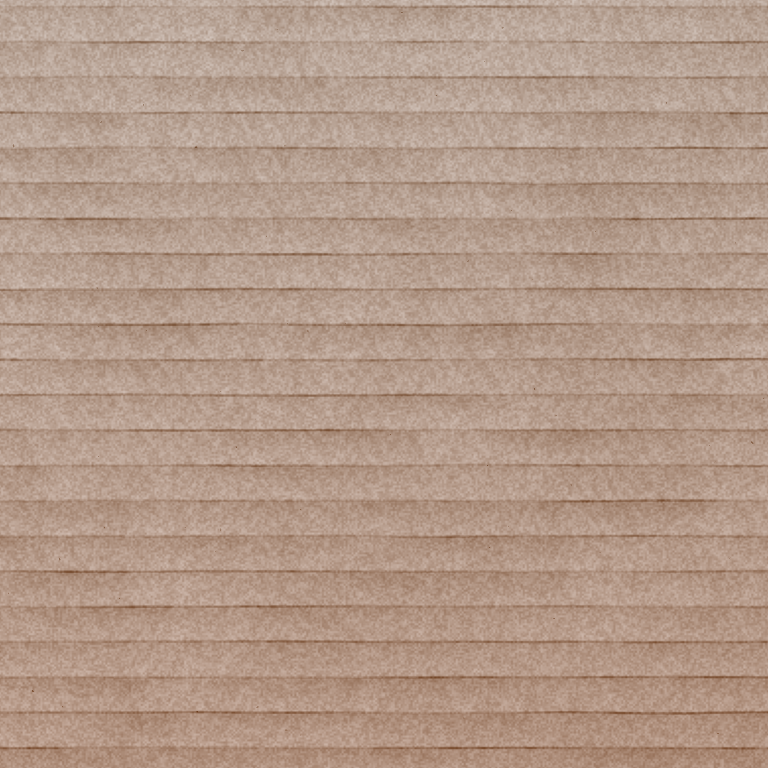
Give the GLSL for this texture, as a Shadertoy shader.

```glsl
// Corrugated cardboard: horizontal flutes with soft shading, worn creases and paper grain.

const float FLUTES = 21.76;        // flutes over the canvas height
const float FIRST_CREASE = 0.009;  // distance of the first crease from the top
const float WOBBLE = 0.07;         // crease waviness, in flutes
const float CREASE_WIDTH = 0.0013; // half width, in canvas units
const float CREASE_DEPTH = 0.17;
const float FLUTE_SHADE = 0.085;
const float GRAIN = 0.12;
const float BLOTCH = 0.05;
const float SPECK_CELLS = 34.0;
const float SPECK_CHANCE = 0.06;

const vec3 TOP_COLOR = vec3(0.723, 0.645, 0.592);
const vec3 BOTTOM_COLOR = vec3(0.697, 0.575, 0.502);
const vec3 TONE = vec3(0.80, 1.0, 1.16); // how each channel follows light and dark

float hash(vec2 p) {
    return fract(sin(dot(p, vec2(12.9898, 78.233))) * 43758.5453);
}

float noise(vec2 p) {
    vec2 i = floor(p);
    vec2 f = fract(p);
    f = f * f * (3.0 - 2.0 * f);
    return mix(mix(hash(i), hash(i + vec2(1.0, 0.0)), f.x),
               mix(hash(i + vec2(0.0, 1.0)), hash(i + vec2(1.0, 1.0)), f.x), f.y);
}

float fbm(vec2 p) {
    float sum = 0.0;
    float weight = 0.5;
    for (int i = 0; i < 4; i++) {
        sum += weight * noise(p);
        p = p * 2.03 + 17.3;
        weight *= 0.5;
    }
    return sum / 0.9375;
}

// Shadow that starts below each crease and fades down the flute
float fluteTone(float x, float row, float pixelRows) {
    float f = fract(row);
    float seed = floor(row) * 7.31;
    float stain = smoothstep(0.25, 0.75, fbm(vec2(x * 9.0 + seed, row * 0.6 + seed)));
    float shadow = pow(1.0 - f, 1.3) * mix(0.55, 1.2, stain);
    float edge = max(0.08, pixelRows);
    shadow = mix(shadow, 0.7, smoothstep(1.0 - edge, 1.0, f));
    return FLUTE_SHADE * (0.40 - shadow);
}

// Thin dark line, broken and uneven along its length
float creaseTone(float x, float row, float pixelRows) {
    float id = floor(row + 0.5);
    float seed = id * 13.7;
    float halfWidth = CREASE_WIDTH * FLUTES;
    float d = abs(row - id);
    float line = 1.0 - smoothstep(halfWidth * 0.3, halfWidth + pixelRows, d);
    float patches = smoothstep(0.3, 0.8, fbm(vec2(x * 8.0 + seed, seed)));
    float nicks = noise(vec2(x * 110.0 + seed, seed));
    return -CREASE_DEPTH * line * (0.22 + 0.95 * patches) * mix(0.55, 1.15, nicks);
}

// Sparse dark flecks, each turned its own way
float speckTone(vec2 uv, float pixel) {
    vec2 cell = floor(uv * SPECK_CELLS);
    float present = step(1.0 - SPECK_CHANCE, hash(cell + 3.1));
    vec2 center = 0.2 + 0.6 * vec2(hash(cell + 5.7), hash(cell + 9.2));
    vec2 p = (fract(uv * SPECK_CELLS) - center) / SPECK_CELLS;
    float a = 6.2832 * hash(cell + 1.9);
    p = mat2(cos(a), sin(a), -sin(a), cos(a)) * p;
    float radius = mix(0.0007, 0.002, pow(hash(cell + 8.4), 2.0));
    float d = length(p * vec2(1.0, 1.7));
    float dot1 = 1.0 - smoothstep(radius - 0.5 * pixel, radius + 0.5 * pixel, d);
    return -0.25 * present * dot1 * mix(0.4, 1.0, hash(cell + 6.6));
}

void mainImage(out vec4 fragColor, in vec2 fragCoord) {
    vec2 uv = fragCoord / iResolution.xy;
    float pixel = 1.0 / iResolution.y;
    float down = 1.0 - uv.y;

    // Position measured in flutes, slightly wavy
    float row = (down - FIRST_CREASE) * FLUTES;
    row += WOBBLE * (fbm(vec2(uv.x * 7.0, down * 30.0)) - 0.5);
    float pixelRows = pixel * FLUTES;

    // Flutes and creases
    float tone = fluteTone(uv.x, row, pixelRows);
    tone += creaseTone(uv.x, row, pixelRows);

    // Wide blotches, upright fibre streaks and fine grain
    tone += BLOTCH * (fbm(uv * 5.0 + 4.0) - 0.5);
    tone += BLOTCH * (fbm(uv * vec2(75.0, 38.0)) - 0.5);
    tone += GRAIN * (noise(uv * 390.0) - 0.5);
    tone += 0.5 * GRAIN * (noise(uv * 190.0 + 31.0) - 0.5);

    // Light falls from the left
    tone += 0.018 * (0.5 - uv.x);
    tone += speckTone(uv, pixel);

    vec3 paper = mix(TOP_COLOR, BOTTOM_COLOR, pow(down, 1.2));
    fragColor = vec4(clamp(paper + TONE * tone, 0.0, 1.0), 1.0);
}
```
